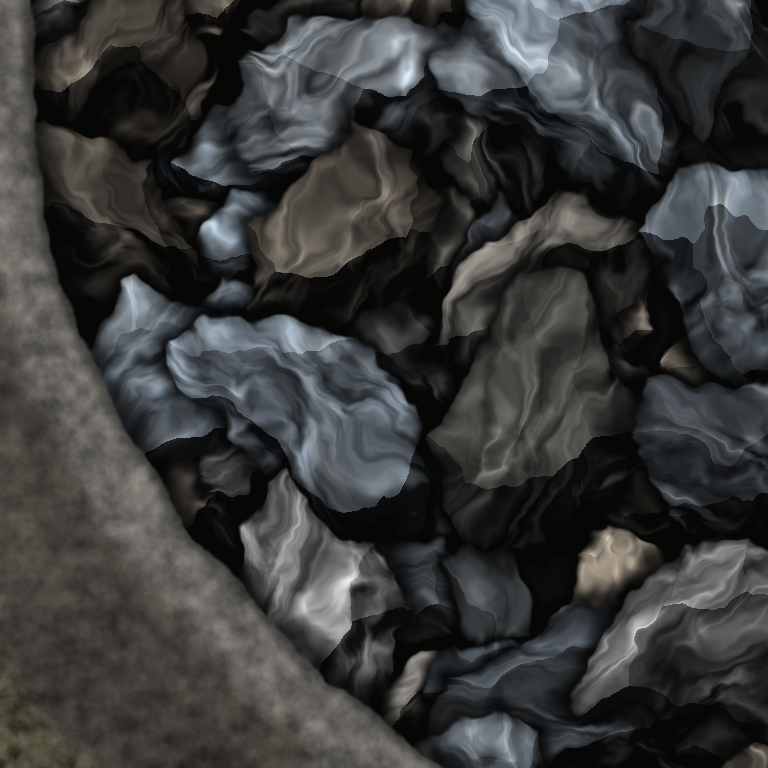
A WebGL 2 fragment shader for this texture:

```glsl
#version 300 es
precision highp float;

uniform vec2 u_resolution;
out vec4 fragColor;

#define LARGE_ROCK 0.27
#define SMALL_ROCK 0.15
#define ROUGHNESS 0.085
#define EDGE_SOFTNESS 0.003
#define SHADOW_REACH 0.13
#define VEIN_STRENGTH 0.65
#define GRAIN_SCALE 15.0
#define CURB_TOP_WIDTH 0.085
#define EXPOSURE 1.0

const float TAU = 6.2831853;
const vec3 GAP_COLOR = vec3(0.045, 0.045, 0.043);
const vec3 LIGHT = vec3(-0.21, 0.76, 0.61);

float hash(vec2 p) {
    vec3 v = fract(p.xyx * 0.1031);
    v += dot(v, v.yzx + 33.33);
    return fract((v.x + v.y) * v.z);
}

float noise(vec2 p) {
    vec2 i = floor(p), f = fract(p);
    f = f * f * (3.0 - 2.0 * f);
    return mix(mix(hash(i), hash(i + vec2(1, 0)), f.x),
               mix(hash(i + vec2(0, 1)), hash(i + vec2(1, 1)), f.x), f.y);
}

float fbm(vec2 p) {
    float sum = 0.0, amplitude = 0.53;
    for (int i = 0; i < 4; i++) {
        sum += amplitude * noise(p);
        p = mat2(1.6, 1.2, -1.2, 1.6) * p + 7.3;
        amplitude *= 0.5;
    }
    return sum;
}

mat2 rotation(float a) {
    return mat2(cos(a), sin(a), -sin(a), cos(a));
}

// Mineral colour: tinted base, mottling, rough relief and pale veins
vec3 stone(vec2 m, vec2 seed, float shade) {
    float tone = hash(seed + 5.1), warmth = hash(seed + 8.7);
    vec2 warped = m + 1.6 * vec2(noise(m * 0.8), noise(m * 0.8 + 19.0));
    float mottle = fbm(warped);
    float relief = mottle - fbm(warped + vec2(0.22, 0.3));
    float vein = pow(1.0 - abs(2.0 * noise(warped * vec2(0.45, 1.1) + 31.0) - 1.0), 7.0);
    vein *= smoothstep(0.35, 0.65, noise(m * 0.6 + 50.0));
    vec3 tint = mix(vec3(0.91, 1.0, 1.08), vec3(1.08, 1.0, 0.89), smoothstep(0.25, 0.95, warmth));
    vec3 color = tint * mix(0.2, 0.46, tone * tone) * (0.45 + 1.1 * mottle);
    color += VEIN_STRENGTH * vein * vec3(0.25, 0.25, 0.24);
    return color * max(shade + 1.9 * relief, 0.12);
}

// One faceted rock: a convex polygon cut by sloping planes
void addRock(inout vec3 color, vec2 p, vec2 cell, float size) {
    vec2 seed = cell + floor(size * 300.0);
    vec2 jitter = vec2(hash(seed), hash(seed + 3.7)) - 0.5;
    mat2 turn = rotation((hash(seed + 1.9) - 0.5) * TAU * 0.6);
    vec2 q = turn * (p / size - cell - 0.5 - 0.5 * jitter) * vec2(0.85, 1.2);

    vec2 tilt = 0.9 * (vec2(hash(seed + 2.3), hash(seed + 6.1)) - 0.5);
    float dist = -1.0, lowest = 0.22 - dot(tilt, q);
    vec2 slope = tilt;
    for (int i = 0; i < 7; i++) {
        vec2 key = seed + 11.3 * float(i + 1);
        float angle = (float(i) + 0.6 * hash(key)) * TAU / 7.0;
        vec2 normal = vec2(cos(angle), sin(angle));
        float side = dot(normal, q) - mix(0.38, 0.62, hash(key + 4.4));
        float steepness = mix(0.5, 1.7, hash(key + 9.2));
        dist = max(dist, side);
        if (-side * steepness < lowest) {
            lowest = -side * steepness;
            slope = normal * steepness;
        }
    }
    color *= mix(0.2, 1.0, smoothstep(0.0, SHADOW_REACH, dist));
    float softness = EDGE_SOFTNESS / size;
    if (dist > softness) return;
    float lambert = max(dot(normalize(vec3(slope * turn, 1.0)), LIGHT), 0.0);
    float rim = smoothstep(0.0, 0.06, -dist);
    float shade = (0.2 + 1.15 * lambert) * mix(0.6, 1.0, rim);
    vec3 surface = stone(q * size * GRAIN_SCALE * vec2(0.9, 1.4) + seed * 3.1, seed, shade);
    color = mix(color, surface, smoothstep(softness, -softness, dist));
}

// Lower rows overlap the rows behind them
void addLayer(inout vec3 color, vec2 p, float size) {
    vec2 home = floor(p / size);
    for (int y = 1; y >= -1; y--)
        for (int x = -1; x <= 1; x++)
            addRock(color, p, home + vec2(x, y), size);
}

// Curved concrete curb: pale worn top, darker stained face
void addCurb(inout vec3 color, vec2 p) {
    float drop = max(1.0 - p.y, 0.0);
    float bend = 1.32 * pow(drop, 1.5);
    float inside = (0.04 + 0.53 * pow(drop, 2.5) - p.x) / sqrt(1.0 + bend * bend);
    inside += 0.025 * (fbm(p * 16.0) - 0.5);
    float grain = fbm(p * 55.0), stain = fbm(p * vec2(16.0, 8.0) + 40.0);
    vec3 top = vec3(0.41, 0.4, 0.38) * (0.4 + 0.75 * grain + 0.45 * stain);
    vec3 face = vec3(0.245, 0.23, 0.21) * (0.25 + 0.8 * grain + 0.7 * stain);
    vec3 ground = vec3(0.3, 0.29, 0.23) * (0.3 + 1.2 * grain);
    float worn = inside + 0.05 * (stain - 0.5);
    vec3 curb = mix(top, face, smoothstep(CURB_TOP_WIDTH - 0.02, CURB_TOP_WIDTH + 0.03, worn));
    curb = mix(curb, ground, smoothstep(0.26, 0.29, worn));
    curb *= mix(0.6, 1.0, smoothstep(0.0, 0.02, inside));
    color *= mix(0.3, 1.0, smoothstep(0.0, 0.045, -inside));
    color = mix(color, curb, smoothstep(-EDGE_SOFTNESS, EDGE_SOFTNESS, inside));
}

void main() {
    vec2 p = gl_FragCoord.xy / u_resolution;
    vec2 warp = vec2(fbm(p * 11.0), fbm(p * 11.0 + 23.0)) - 0.5;
    vec2 rough = p + ROUGHNESS * warp;
    vec3 color = GAP_COLOR;
    addLayer(color, rough, SMALL_ROCK);
    addLayer(color, rough, LARGE_ROCK);
    addCurb(color, p);
    fragColor = vec4(max(color * EXPOSURE, 0.5 * GAP_COLOR), 1.0);
}
```
